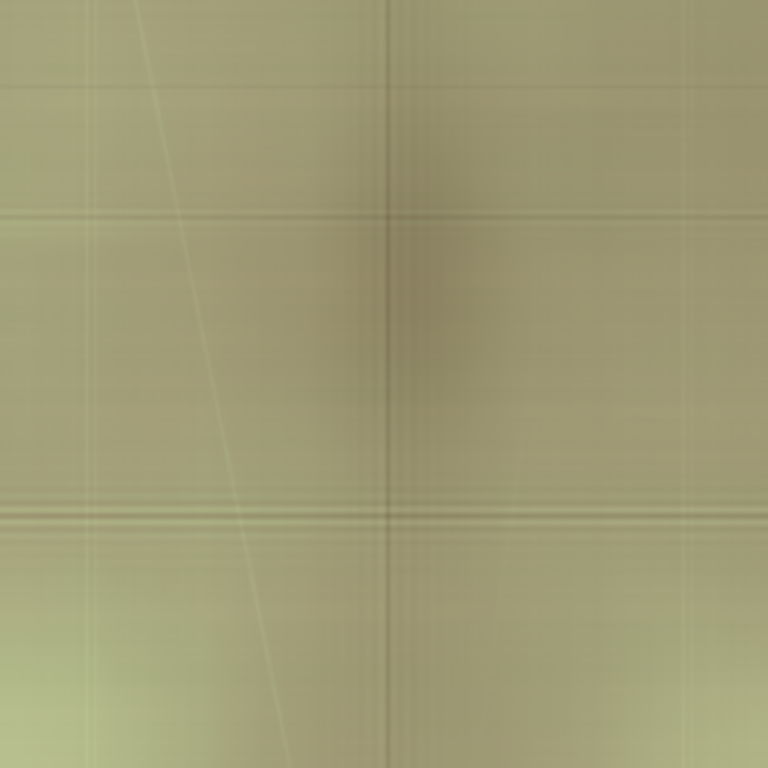
Give the GLSL for this texture, as a Shadertoy shader.

```glsl
// Faded olive cloth with soft stains, pressed creases and a fine weave.
// A scalar tone gathers gaussian shading, damped ripples beside the folds
// and layered sine streaks; a three-stop ramp then colours it.

float bell(float d, float width) {
    return exp(-d * d / (width * width));
}

// Irregular threads along one axis: sines whose phases drift slowly across.
float streaks(float along, float across) {
    float sum = 0.0, frequency = 31.0, weight = 1.0;
    for (int i = 0; i < 6; i++) {
        float phase = 2.4 * float(i) + 0.5 * sin(3.0 * across + float(i));
        sum += weight * sin(frequency * along + phase + sin(frequency * 0.37 * along));
        frequency *= 1.83;
        weight *= 0.83;
    }
    return sum / 3.0;
}

// Broad uneven fading from warped, rotated sines.
float blotches(vec2 p) {
    float sum = 0.0, weight = 0.5;
    for (int i = 0; i < 4; i++) {
        p = mat2(0.8, -0.6, 0.6, 0.8) * p * 1.6 + 1.7;
        sum += weight * sin(p.x + sin(p.y * 1.3)) * cos(p.y);
        weight *= 0.65;
    }
    return sum;
}

// Dark fold line with fading parallel ridges.
float foldRipple(float d, float period, float reach) {
    return -exp(-abs(d) / reach) * cos(6.2832 * d / period);
}

// Large-scale light: dark heart, central band, bright lower corners.
float shading(vec2 uv) {
    float tone = 0.5 + 0.2 * (0.5 - uv.x);
    tone -= 0.22 * bell(uv.x - 0.54, 0.09) * bell(uv.y - 0.66, 0.27);
    tone -= 0.20 * bell(uv.x - 0.5, 0.36) * bell(uv.y - 0.64, 0.22);
    tone -= 0.10 * bell(uv.x - 0.52, 0.12);
    tone -= 0.06 * smoothstep(0.3, 0.8, uv.x) * smoothstep(0.6, 0.9, uv.y);
    float corner = smoothstep(0.08, 0.5, abs(uv.x - 0.5));
    tone += 0.42 * corner * (1.0 - smoothstep(0.0, 0.38, uv.y));
    return tone + 0.06 * blotches(uv * 3.0);
}

float creases(vec2 uv) {
    // Main upright fold and its faint shoulders
    float x = uv.x - 0.505;
    float tone = -0.20 * bell(x, 0.0032) + 0.06 * foldRipple(x, 0.017, 0.035);
    tone -= 0.06 * smoothstep(-0.002, 0.002, x) * exp(-max(x, 0.0) / 0.04);

    // Strong lower fold, lighter upper fold, faint top fold
    tone += 0.27 * foldRipple(uv.y - 0.328, 0.0175, 0.017);
    float y = uv.y - 0.717;
    tone += 0.16 * foldRipple(y, 0.016, 0.010);
    tone += 0.10 * bell(y + 0.014, 0.022) * (1.0 - smoothstep(0.0, 0.5, uv.x));
    tone -= 0.09 * bell(uv.y - 0.887, 0.003);

    // Pale paired lines near both sides
    for (int i = 0; i < 2; i++) {
        float side = float(i);
        float d = uv.x - mix(0.113, 0.890, side);
        float pair = bell(d, 0.0025) + 0.7 * bell(d - 0.011, 0.0025);
        tone += mix(0.09, 0.07, side) * pair;
    }

    // Slanted scratches
    float slant = uv.x - mix(0.378, 0.176, uv.y);
    tone += 0.09 * bell(slant, 0.0035);
    float faint = uv.x - mix(0.62, 0.76, uv.y);
    tone += 0.03 * bell(faint, 0.005) * bell(uv.y - 0.3, 0.25);
    return tone;
}

void mainImage(out vec4 fragColor, in vec2 fragCoord) {
    vec2 uv = fragCoord / iResolution.xy;
    float rows = streaks(uv.y, uv.x);
    float columns = streaks(uv.x + 0.37, uv.y);
    float tone = shading(uv) + creases(uv) + 0.030 * rows + 0.018 * columns;

    // Tone ramp: umber, khaki, pale green
    vec3 umber = vec3(0.55, 0.52, 0.385);
    vec3 khaki = vec3(0.635, 0.62, 0.47);
    vec3 paleGreen = vec3(0.715, 0.75, 0.555);
    vec3 color = mix(umber, khaki, min(tone * 2.0, 1.0));
    color = mix(color, paleGreen, max(tone * 2.0 - 1.0, 0.0));

    // Slight drift between rosy and green dye
    float dye = blotches(uv.yx * 4.0 + 5.0) + 0.5 * rows;
    color += 0.008 * dye * vec3(1.0, -0.7, 0.1);
    fragColor = vec4(color, 1.0);
}
```
